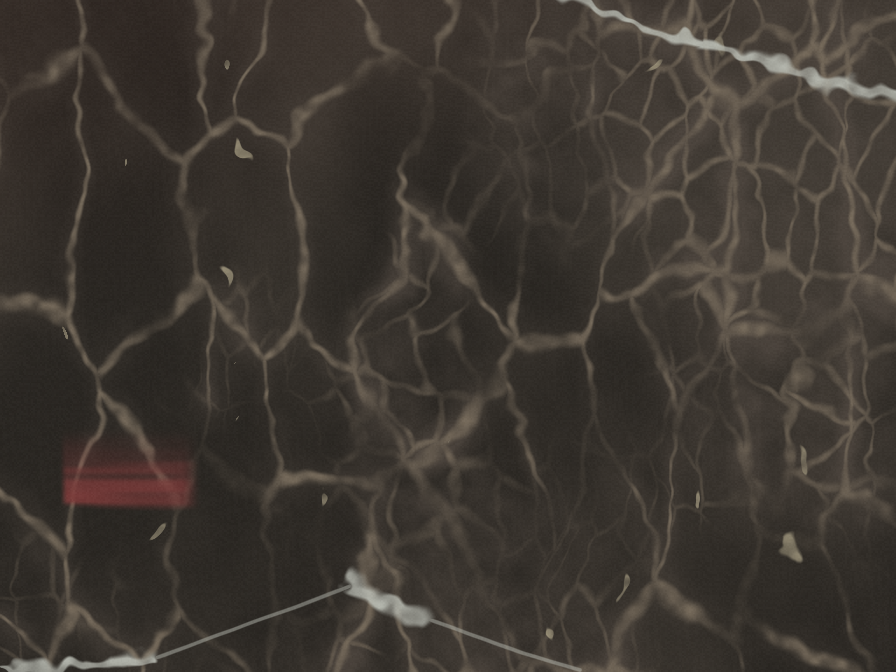
Write a WebGL 1 fragment shader that draws this texture.

```glsl
precision highp float;
// Polished dark marble: a clouded near-black ground under a broken, upright net
// of brown veins (warped Voronoi edges), with pale flecks, two jagged white
// calcite seams made of line segments, and one faint brushed red stain.

uniform vec2 u_resolution;

#define COARSE_CELLS vec2(7.0, 3.3)
#define FINE_CELLS vec2(17.0, 9.5)
#define VEIN_WIDTH 0.0065
#define VEIN_STRENGTH 0.85
#define WARP 0.075
#define FLECK_CELLS 7.0
#define FLECK_CHANCE 0.24
#define GRAIN 0.022

const vec3 DARK = vec3(0.165, 0.152, 0.135);
const vec3 GROUND = vec3(0.245, 0.223, 0.197);
const vec3 HAZE = vec3(0.310, 0.278, 0.250);
const vec3 VEIN = vec3(0.460, 0.415, 0.355);
const vec3 TAN = vec3(0.580, 0.545, 0.455);
const vec3 CALCITE = vec3(0.710, 0.720, 0.685);
const vec3 STAIN = vec3(0.490, 0.235, 0.230);

float hash(vec2 p) {
  return fract(sin(dot(p, vec2(127.1, 311.7))) * 43758.5453);
}

vec2 hash2(vec2 p) {
  return vec2(hash(p), hash(p + 37.3));
}

float noise(vec2 p) {
  vec2 i = floor(p), f = fract(p);
  f = f * f * (3.0 - 2.0 * f);
  return mix(mix(hash(i), hash(i + vec2(1.0, 0.0)), f.x),
             mix(hash(i + vec2(0.0, 1.0)), hash(i + 1.0), f.x), f.y);
}

float fbm(vec2 p) {
  float sum = 0.0, amp = 0.533;
  for (int i = 0; i < 4; i++) {
    sum += amp * noise(p);
    p = p * 2.03 + 17.1;
    amp *= 0.5;
  }
  return sum;
}

// Distance to the nearest Voronoi border, in cell units
float cellBorder(vec2 p) {
  vec2 cell = floor(p), f = fract(p), nearest = vec2(0.0);
  float best = 9.0, border = 9.0;
  for (int y = -1; y <= 1; y++)
    for (int x = -1; x <= 1; x++) {
      vec2 o = vec2(float(x), float(y));
      vec2 r = o + hash2(cell + o) - f;
      if (dot(r, r) < best) { best = dot(r, r); nearest = r; }
    }
  for (int y = -2; y <= 2; y++)
    for (int x = -2; x <= 2; x++) {
      vec2 o = vec2(float(x), float(y));
      vec2 r = o + hash2(cell + o) - f, gap = r - nearest;
      if (dot(gap, gap) > 0.0001)
        border = min(border, dot(0.5 * (r + nearest), normalize(gap)));
    }
  return border;
}

float veinNet(vec2 p, vec2 cells, float width) {
  return 1.0 - smoothstep(0.1 * width, width, cellBorder(p * cells) / cells.x);
}

// Soft stroke from a to b
float seam(vec2 p, vec2 a, vec2 b, float width) {
  vec2 d = b - a;
  float t = clamp(dot(p - a, d) / dot(d, d), 0.0, 1.0);
  return 1.0 - smoothstep(0.35 * width, width, length(p - a - t * d));
}

// Scattered upright chips, some cells left empty
float flecks(vec2 p) {
  vec2 g = p * FLECK_CELLS, cell = floor(g);
  vec2 d = fract(g) - 0.3 - 0.4 * hash2(cell + 5.0);
  d.x += d.y * (hash(cell + 8.0) - 0.6);
  float size = mix(0.04, 0.20, pow(hash(cell + 11.0), 2.0));
  float shape = length(d * vec2(2.8, 1.0)) + 0.09 * (noise(p * 90.0) - 0.5);
  return step(hash(cell + 2.0), FLECK_CHANCE) * (1.0 - smoothstep(0.6 * size, size, shape));
}

void main() {
  vec2 p = gl_FragCoord.xy / u_resolution.y;
  vec2 bend = vec2(fbm(p * 4.0), fbm(p * 4.0 + 31.0)) - 0.5;
  vec2 jag = vec2(noise(p * 48.0), noise(p * 48.0 + 9.0)) - 0.5;
  vec2 w = p + WARP * 2.0 * bend + 0.010 * jag;

  // Clouded ground, lighter toward the top and right
  float cloud = fbm(p * vec2(5.0, 3.0) + 3.0);
  float light = 0.30 * smoothstep(0.75, 1.35, p.x) + 0.22 * smoothstep(0.5, 1.0, p.y);
  vec3 color = mix(DARK, GROUND, clamp(1.7 * (cloud - 0.34) + light, 0.0, 1.0));
  color += vec3(0.012, -0.004, -0.004) * smoothstep(0.4, 1.0, p.y - 0.3 * p.x);

  // Brown net: long coarse veins and clumps of fine ones
  float clump = smoothstep(0.42, 0.64, fbm(p * vec2(3.6, 2.2) + 12.0));
  float broken = smoothstep(0.30, 0.62, fbm(p * vec2(9.0, 6.0) + 51.0));
  float crumble = 0.45 + 0.75 * noise(p * 75.0);
  float thick = VEIN_WIDTH * (0.6 + 1.1 * noise(p * 11.0 + 4.0));
  float coarse = veinNet(w, COARSE_CELLS, thick) * mix(0.2, 1.0, broken);
  float fine = veinNet(w + 3.7, FINE_CELLS, thick * 0.8) * clump * mix(0.15, 0.9, broken);
  float halo = veinNet(w, COARSE_CELLS, 0.030) * broken * (0.3 + 0.7 * clump);
  color = mix(color, HAZE, clamp(0.65 * halo + 0.6 * clump * fbm(p * 28.0), 0.0, 0.8));
  color = mix(color, VEIN, clamp(VEIN_STRENGTH * max(coarse, fine) * crumble, 0.0, 1.0));
  color = mix(color, TAN, 0.85 * flecks(w) * crumble);

  // Red stain: brushed sideways, dense at its lower edge
  vec2 s = (p - vec2(0.09, 0.24) - 0.02 * bend) / vec2(0.21, 0.13);
  float smear = smoothstep(0.0, 0.06, s.x) * (1.0 - smoothstep(0.85, 1.0, s.x))
              * smoothstep(0.0, 0.10, s.y) * (1.0 - smoothstep(0.1, 1.0, s.y));
  color = mix(color, STAIN, smear * (0.45 + 0.5 * noise(p * vec2(9.0, 110.0))));

  // White seams: one falls to the right edge, one crosses the foot
  vec2 q = p + 0.022 * jag + 0.02 * bend;
  float ragged = 0.4 + 1.1 * noise(p * 26.0);
  float white = seam(q, vec2(0.82, 1.01), vec2(1.04, 0.94), 0.009 * ragged);
  white = max(white, seam(q, vec2(1.04, 0.94), vec2(1.34, 0.85), 0.013 * ragged));
  white = max(white, seam(q, vec2(-0.01, 0.0), vec2(0.23, 0.022), 0.012 * ragged));
  white = max(white, seam(q, vec2(0.52, 0.13), vec2(0.62, 0.085), 0.016 * ragged));
  vec2 smoothLine = p + 0.02 * bend;
  float thin = max(seam(smoothLine, vec2(0.23, 0.022), vec2(0.52, 0.13), 0.004),
                   seam(smoothLine, vec2(0.62, 0.085), vec2(0.86, 0.0), 0.004));
  color = mix(color, CALCITE, max(white * (0.6 + 0.4 * noise(p * 60.0)), 0.5 * thin));

  // Fine surface grain
  color += GRAIN * (hash(floor(p * 384.0)) - 0.5);
  gl_FragColor = vec4(color, 1.0);
}
```
